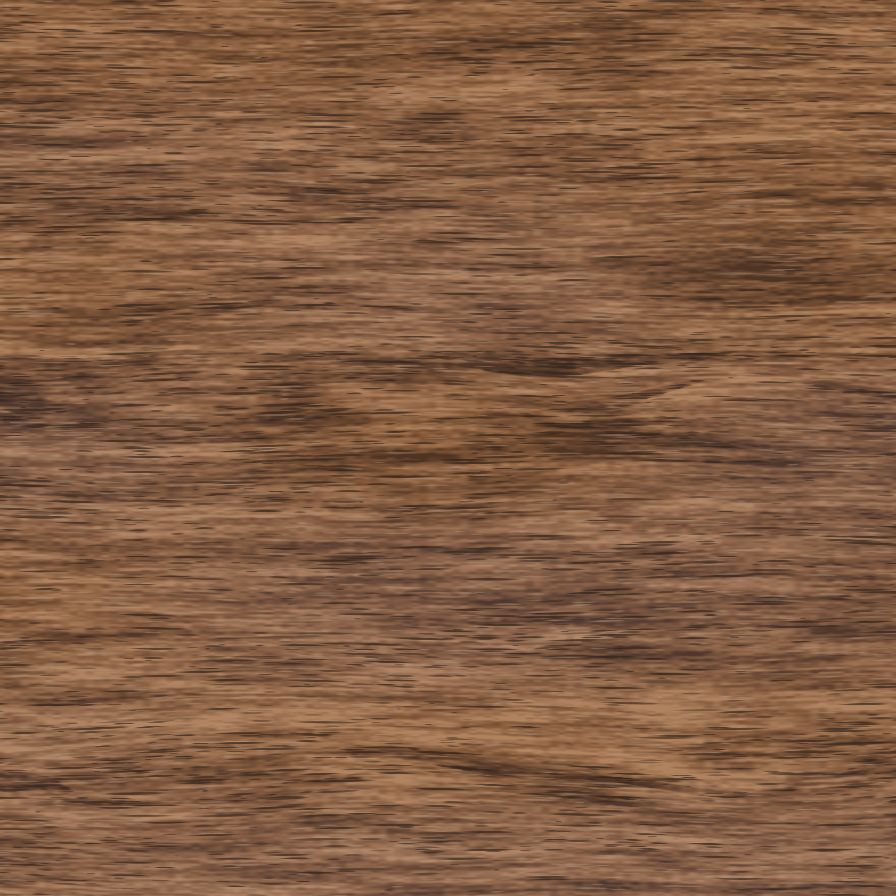
This texture is drawn by a WebGL 2 fragment shader. Its source:

```glsl
#version 300 es
precision highp float;
// Brown wood veneer with straight horizontal grain and two bands of eye-shaped
// figure. Stretched noise layers set the tone, a bent height field draws the
// growth lines, and cellular noise scatters crisp dark pores and pale fibres.

uniform vec2 u_resolution;
out vec4 fragColor;

const vec3 DARK_WOOD = vec3(0.31, 0.205, 0.14);
const vec3 MID_WOOD = vec3(0.515, 0.348, 0.225);
const vec3 LIGHT_WOOD = vec3(0.69, 0.51, 0.36);
const vec3 PORE_COLOR = vec3(0.18, 0.13, 0.10);
const vec3 FIBRE_COLOR = vec3(0.69, 0.58, 0.48);
const vec3 DUSTY_SHIFT = vec3(0.0, 0.015, 0.045);

const float BASE_TONE = 0.565;
const int GRAIN_LAYERS = 5;
const vec2 GRAIN_SCALE = vec2(1.3, 9.0);
const vec2 GRAIN_STEP = vec2(2.0, 2.5);
const vec2 FLECK_SCALE = vec2(110.0, 430.0);
const float FLECK_AMOUNT = 0.34;
const vec2 PORE_CELLS = vec2(21.0, 250.0);
const vec2 SPECK_CELLS = vec2(46.0, 290.0);
const vec2 FIBRE_CELLS = vec2(30.0, 290.0);
const vec2 FIGURE_HEIGHTS = vec2(0.57, 0.13);
const vec2 FIGURE_WIDTHS = vec2(0.055, 0.04);
const float FIGURE_BEND = 0.085;

float hash(vec2 p) {
    vec3 q = fract(vec3(p.xyx) * 0.1031);
    q += dot(q, q.yzx + 33.33);
    return fract((q.x + q.y) * q.z);
}

float noise(vec2 p) {
    vec2 cell = floor(p);
    vec2 f = fract(p);
    f = f * f * (3.0 - 2.0 * f);
    float low = mix(hash(cell), hash(cell + vec2(1.0, 0.0)), f.x);
    float high = mix(hash(cell + vec2(0.0, 1.0)), hash(cell + 1.0), f.x);
    return mix(low, high, f.y);
}

// Cellular noise: at most one tapered horizontal streak per cell.
float streaks(vec2 p, vec2 cells, float density) {
    vec2 g = p * cells;
    float minThickness = 0.6 * cells.y / u_resolution.y;
    float cover = 0.0;
    for (int j = -1; j <= 1; j++) {
        for (int i = -1; i <= 1; i++) {
            vec2 cell = floor(g) + vec2(i, j);
            vec2 center = cell + vec2(hash(cell + 3.7), hash(cell + 91.3));
            float size = hash(cell + 47.1);
            vec2 radius = vec2(mix(0.2, 0.95, size), max(mix(0.25, 0.45, size), minThickness));
            float streak = 1.0 - smoothstep(0.45, 1.0, length((g - center) / radius));
            float present = smoothstep(-0.06, 0.06, density - hash(cell + 17.9));
            cover = max(cover, streak * present);
        }
    }
    return cover;
}

// Strength of the eye-shaped figure at a height.
float figureBand(float y) {
    vec2 d = (y - FIGURE_HEIGHTS) / FIGURE_WIDTHS;
    return dot(exp(-d * d), vec2(1.0, 0.8));
}

void main() {
    vec2 p = gl_FragCoord.xy / u_resolution;
    float figure = figureBand(p.y);

    // Slight waves everywhere, closed loops inside the figure
    float wave = 0.0025 * sin(p.x * 7.0 + p.y * 13.0)
               + 0.0008 * sin(p.x * 19.0 - p.y * 31.0)
               + 0.008 * (noise(p * vec2(2.5, 7.0)) - 0.5);
    float loops = FIGURE_BEND * figure * (noise(p * vec2(4.5, 17.0) + 8.3) - 0.5);
    vec2 grain = vec2(p.x, p.y + wave + loops);
    vec2 poreGrain = vec2(p.x, p.y + wave + 0.12 * loops);

    // Tone from broad bands down to fine fibres and flecks
    float tone = BASE_TONE;
    vec2 scale = GRAIN_SCALE;
    for (int i = 0; i < GRAIN_LAYERS; i++) {
        vec2 q = i < 3 ? grain : poreGrain;
        float amount = 0.2 + 0.08 * float(i);
        tone += amount * (noise(q * scale + 19.7 * float(i)) - 0.5);
        scale *= GRAIN_STEP;
    }
    tone += FLECK_AMOUNT * (noise(poreGrain * FLECK_SCALE) - 0.5);

    // Pale patches, dark knots and growth lines of the figure
    float patchTone = noise(grain * vec2(5.0, 24.0) + 41.0);
    tone += 0.28 * figure * (smoothstep(0.45, 0.7, patchTone) - 0.3);
    float knots = smoothstep(0.62, 0.85, noise(grain * vec2(7.0, 34.0) + 29.0));
    float growth = smoothstep(0.62, 0.82, noise(grain * vec2(6.0, 85.0) + 5.0));
    float darkGrain = growth * (0.2 + 0.7 * figure) + 0.6 * knots * figure;
    darkGrain = min(darkGrain, 1.0) * (0.5 + noise(poreGrain * vec2(24.0, 260.0)));
    tone -= 0.42 * darkGrain;

    // Wood colour, dustier toward the bottom
    tone = clamp(tone, 0.0, 1.0);
    vec3 color = tone < 0.5 ? mix(DARK_WOOD, MID_WOOD, tone * 2.0)
                            : mix(MID_WOOD, LIGHT_WOOD, tone * 2.0 - 1.0);
    float dust = noise(p * vec2(2.0, 6.0) + 63.0) + 0.7 * (0.5 - p.y);
    color += DUSTY_SHIFT * smoothstep(0.2, 1.0, dust);

    // Pale fibres, then dark pores gathered along the growth lines
    float fibres = streaks(poreGrain + 0.37, FIBRE_CELLS, 0.17);
    color = mix(color, FIBRE_COLOR, 0.4 * fibres);
    float crowding = noise(grain * vec2(3.0, 32.0) + 77.0);
    float poreDensity = 0.05 + 0.3 * crowding * crowding + 0.4 * darkGrain;
    float pores = streaks(poreGrain, PORE_CELLS, poreDensity);
    float specks = streaks(poreGrain + 0.71, SPECK_CELLS, 0.6 * poreDensity);
    color = mix(color, PORE_COLOR, max(0.66 * pores, 0.5 * specks));

    fragColor = vec4(clamp(color, 0.0, 1.0), 1.0);
}
```
